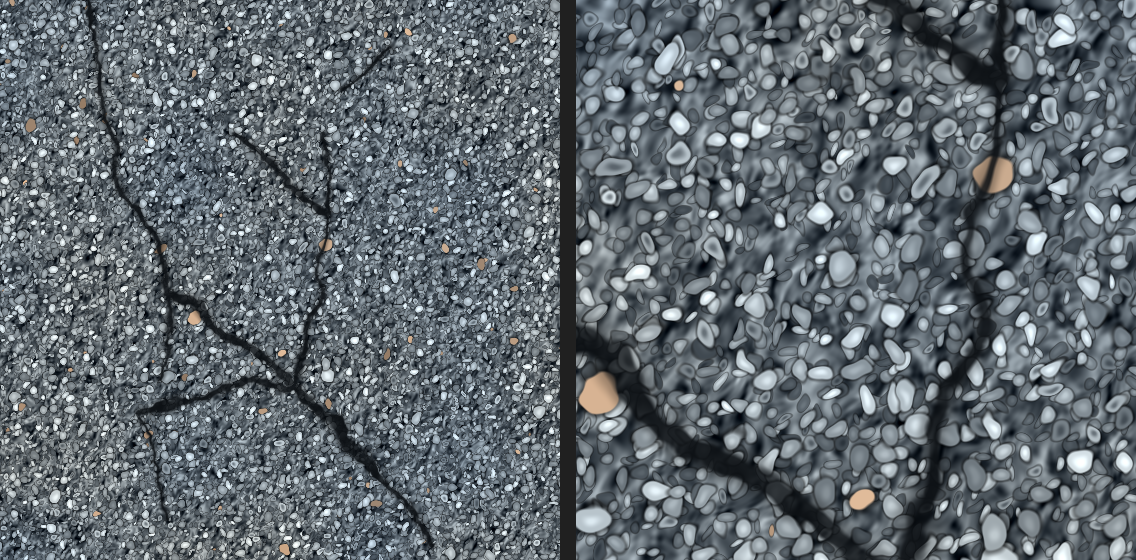
Left: the whole. Right: its middle third, enlarged.
Give the GLSL for this texture, as a WebGL 1 fragment shader.

```glsl
precision highp float;

uniform vec2 u_resolution;

vec3 hash3(vec2 p) {
  vec3 q = fract(p.xyx * vec3(0.1031, 0.1030, 0.0973));
  q += dot(q, q.yxz + 33.33);
  return fract((q.xxy + q.yzz) * q.zyx);
}

float noise(vec2 p) {
  vec2 cell = floor(p);
  vec2 f = fract(p);
  f = f * f * (3.0 - 2.0 * f);
  float low = mix(hash3(cell).x, hash3(cell + vec2(1.0, 0.0)).x, f.x);
  float high = mix(hash3(cell + vec2(0.0, 1.0)).x, hash3(cell + 1.0).x, f.x);
  return mix(low, high, f.y);
}

vec2 noise2(vec2 p) {
  return vec2(noise(p), noise(p + 57.3)) - 0.5;
}

vec2 rotate(vec2 p, float angle) {
  float c = cos(angle);
  float s = sin(angle);
  return vec2(c * p.x + s * p.y, c * p.y - s * p.x);
}

vec3 stoneColor(float tone) {
  return mix(vec3(0.07, 0.10, 0.13), vec3(0.86, 0.895, 0.91), tone);
}

// Dark binder with short streaks leaning up and to the right
vec3 binder(vec2 p) {
  vec2 streak = rotate(p + 0.012 * noise2(p * 45.0), 1.0);
  float coarse = noise(streak * vec2(80.0, 170.0));
  float fine = noise(streak * vec2(190.0, 300.0) + 19.0);
  float n = 0.6 * coarse + 0.4 * fine;
  return stoneColor(0.34 + 1.15 * (n - 0.5));
}

// One scattered layer of oval grains, each with a dark rim
vec3 addGrains(vec3 color, vec2 p, float density, float fill,
               vec2 radii, vec2 tones, float tanShare, float blur) {
  vec2 grid = p * density;
  vec2 home = floor(grid);
  float soft = blur * density;
  for (int j = -1; j <= 1; j++) {
    for (int i = -1; i <= 1; i++) {
      vec2 cell = home + vec2(float(i), float(j));
      vec3 place = hash3(cell + density);
      vec3 look = hash3(cell + density * 2.0 + 71.7);
      vec3 kind = hash3(cell + density * 3.0 + 143.1);
      vec2 q = grid - cell - mix(vec2(0.1), vec2(0.9), place.xy);
      q = rotate(q, 1.05 + 2.2 * (look.x - 0.5));
      q.y *= mix(1.05, 2.1, look.y);
      float radius = mix(radii.x, radii.y, kind.x);
      float d = length(q) - radius;
      float present = step(place.z, fill);
      float rim = present * smoothstep(0.16, 0.0, d);
      float body = present * smoothstep(soft, -soft, d);

      float center = 1.0 - smoothstep(0.1, 0.75, length(q) / radius);
      float hollow = step(0.84, kind.y) * center;
      float tone = mix(tones.x, tones.y, look.z);
      tone *= 0.88 + 0.2 * center - 0.6 * hollow;
      vec3 stone = stoneColor(tone);
      vec3 tanStone = vec3(0.80, 0.66, 0.54) * (0.7 + 0.4 * look.z);
      stone = mix(stone, tanStone, step(kind.z, tanShare));
      color = mix(color * (1.0 - 0.5 * rim), stone, body);
    }
  }
  return color;
}

// Distance to the edge of a straight crack piece
float crack(vec2 p, vec2 a, vec2 b, float halfWidth) {
  vec2 pa = p - a;
  vec2 ba = b - a;
  float along = clamp(dot(pa, ba) / dot(ba, ba), 0.0, 1.0);
  return length(pa - ba * along) - halfWidth;
}

float crackNetwork(vec2 p) {
  vec2 bend = vec2(0.275, 0.57);
  vec2 fork = vec2(0.305, 0.48);
  vec2 hub = vec2(0.53, 0.315);
  vec2 knee = vec2(0.587, 0.62);
  // Main crack
  float d = crack(p, vec2(0.16, 1.02), vec2(0.207, 0.67), 0.0025);
  d = min(d, crack(p, vec2(0.207, 0.67), bend, 0.003));
  d = min(d, crack(p, bend, fork, 0.004));
  d = min(d, crack(p, fork, hub, 0.0055));
  d = min(d, crack(p, hub, vec2(0.68, 0.155), 0.006));
  d = min(d, crack(p, vec2(0.68, 0.155), vec2(0.77, 0.03), 0.003));
  // Branches
  d = min(d, crack(p, vec2(0.415, 0.765), knee, 0.0035));
  d = min(d, crack(p, knee, vec2(0.565, 0.47), 0.002));
  d = min(d, crack(p, vec2(0.565, 0.47), hub, 0.003));
  d = min(d, crack(p, hub, vec2(0.43, 0.31), 0.004));
  d = min(d, crack(p, vec2(0.43, 0.31), vec2(0.25, 0.265), 0.0035));
  d = min(d, crack(p, vec2(0.25, 0.265), vec2(0.30, 0.08), 0.0015));
  d = min(d, crack(p, fork, vec2(0.285, 0.32), 0.002));
  d = min(d, crack(p, vec2(0.58, 0.77), knee, 0.002));
  return min(d, crack(p, vec2(0.70, 0.92), vec2(0.605, 0.84), 0.002));
}

void main() {
  vec2 p = gl_FragCoord.xy / u_resolution.y;
  float blur = max(0.001, 0.6 / u_resolution.y);
  vec2 rough = p + 0.005 * noise2(p * 110.0);

  vec3 color = binder(p);
  color = addGrains(color, rough, 101.0, 0.8, vec2(0.3, 0.55), vec2(0.25, 0.92), 0.004, blur);
  color = addGrains(color, rough, 57.0, 0.72, vec2(0.22, 0.48), vec2(0.5, 1.1), 0.008, blur);
  color = addGrains(color, rough, 33.0, 0.07, vec2(0.25, 0.42), vec2(0.65, 1.0), 0.18, blur);

  // Broad drift between bluish and neutral patches
  float patchTone = noise(p * 6.0);
  color *= mix(vec3(0.92, 0.97, 1.02), vec3(1.08, 1.06, 1.03), patchTone);

  vec2 wander = p + 0.022 * noise2(p * 19.0) + 0.008 * noise2(p * 85.0);
  float d = crackNetwork(wander);
  float gap = smoothstep(0.002 + blur, -blur, d) * mix(0.65, 1.0, noise(p * 70.0));
  float shade = 0.3 * smoothstep(0.012, 0.0, d);
  color = mix(color * (1.0 - shade), vec3(0.05, 0.065, 0.08), gap);
  gl_FragColor = vec4(clamp(color, 0.0, 1.0), 1.0);
}
```
